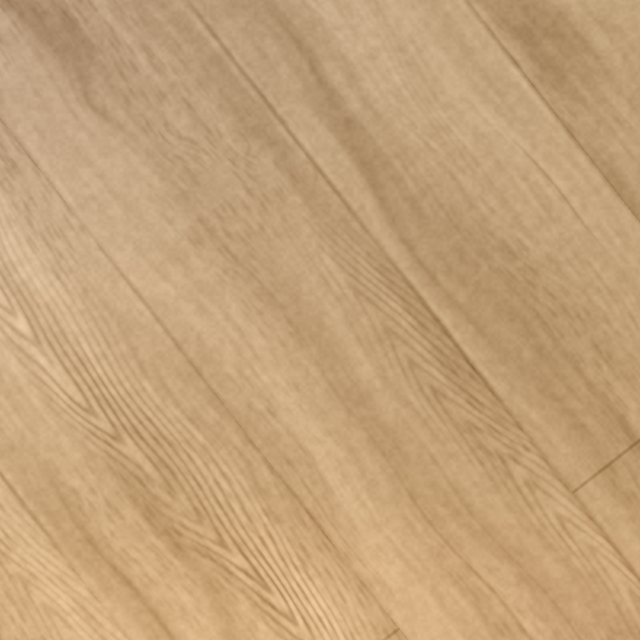
Give the GLSL for this texture, as a Shadertoy shader.

```glsl
#define BOARD_WIDTH 0.343
#define FIRST_SEAM 0.16
#define JOINT_POS 0.37
#define SEAM_DARK 0.11
#define RING_GAP 0.075
#define RING_SLOPE 6.0
#define RING_DEPTH 0.066
#define STREAK_DEPTH 0.14
#define VEIN_DEPTH 0.065
#define PORE_DEPTH 0.045
#define MOTTLE_DEPTH 0.042

const vec2 ALONG = vec2(0.616, -0.788);
const vec2 ACROSS = vec2(0.788, 0.616);

vec2 hash2(vec2 p) {
    return fract(sin(vec2(dot(p, vec2(127.1, 311.7)), dot(p, vec2(269.5, 183.3)))) * 43758.5);
}

float noise(vec2 p) {
    vec2 i = floor(p), f = fract(p);
    f = f * f * (3.0 - 2.0 * f);
    float low = mix(hash2(i).x, hash2(i + vec2(1, 0)).x, f.x);
    float high = mix(hash2(i + vec2(0, 1)).x, hash2(i + vec2(1, 1)).x, f.x);
    return mix(low, high, f.y);
}

// Distance to the nearest scattered point
float cellular(vec2 p) {
    vec2 i = floor(p), f = fract(p);
    float nearest = 2.0;
    for (int y = -1; y <= 1; y++)
        for (int x = -1; x <= 1; x++) {
            vec2 cell = vec2(x, y);
            nearest = min(nearest, length(cell + hash2(i + cell) - f));
        }
    return nearest;
}

// Arched growth rings, their tips reversed on every other board
float growthRings(vec2 g, float board) {
    bool odd = mod(board, 2.0) > 0.5;
    float center = FIRST_SEAM + BOARD_WIDTH * (board + (odd ? 0.80 : 0.57)) + 0.07 * g.y;
    float side = g.x - center;
    float arch = (odd ? -g.y : g.y) + RING_SLOPE * sqrt(side * side + 0.00003);
    arch += 0.06 * noise(g * vec2(30.0, 9.0)) + 0.09 * noise(g * vec2(9.0, 3.0));
    float wave = sin(6.2832 * arch / RING_GAP);
    float spread = side > 0.0 ? 0.085 : 0.035;
    float mask = exp(-side * side / (spread * spread));
    mask *= odd ? 0.6 * smoothstep(-0.3, -0.05, g.y)
                : smoothstep(-0.8, -0.4, g.y) * (1.0 - smoothstep(0.26, 0.42, g.y));
    if (board > 1.5) mask *= 0.15;
    return mask * (wave - 0.35 * wave * wave + 0.25) * (0.45 + 0.95 * noise(g * vec2(28.0, 5.0)));
}

// Light falling over the floor
vec3 floorColor(vec2 uv) {
    vec3 bottom = mix(vec3(0.79, 0.65, 0.475), vec3(0.775, 0.63, 0.46), uv.x);
    vec3 top = mix(vec3(0.71, 0.595, 0.475), vec3(0.75, 0.63, 0.475), uv.x);
    vec3 color = mix(bottom, top, smoothstep(0.0, 1.0, uv.y));
    vec2 shade = (uv - vec2(0.85, 0.53)) / vec2(0.36, 0.3);
    vec2 glow = (uv - vec2(0.03, 0.58)) / vec2(0.18, 0.24);
    vec2 warm = (uv - vec2(0.42, 0.0)) / vec2(0.42, 0.18);
    color -= 0.06 * exp(-dot(shade, shade));
    color += vec3(0.055, 0.058, 0.06) * exp(-dot(glow, glow));
    return color + vec3(0.055, 0.045, 0.035) * exp(-dot(warm, warm));
}

void mainImage(out vec4 fragColor, in vec2 fragCoord) {
    vec2 uv = fragCoord / iResolution.xy;
    vec2 pos = vec2(dot(uv, ACROSS), dot(uv, ALONG));
    float row = (pos.x - FIRST_SEAM) / BOARD_WIDTH;
    float board = floor(row);
    float pixel = 1.0 / iResolution.y;

    // Bend the grain with layered sines and a few small knots
    vec2 g = pos;
    g.x += 0.008 * sin(8.0 * pos.y + 9.0 * pos.x) + 0.003 * sin(23.0 * pos.y - 17.0 * pos.x);
    float curls = 0.0;
    for (int i = 0; i < 4; i++) {
        vec2 spot = vec2(0.16 + 0.11 * float(i), 0.86 - 0.05 * float(i));
        spot += 0.05 * (hash2(vec2(i, 7)) - 0.5);
        vec2 d = uv - spot;
        vec2 q = vec2(dot(d, ACROSS) * 1.5, dot(d, ALONG));
        float r = length(q);
        g.x += 0.018 * exp(-r * r / 0.0015);
        float arc = exp(-pow((r - 0.021) / 0.005, 2.0));
        curls += arc * smoothstep(-0.005, 0.02, q.x + 0.5 * q.y);
    }

    // Broad bands, fine streaks, dark veins and short pores
    vec2 s = g + vec2(0.0, 7.3 * board);
    float streaks = 0.5 * (noise(s * vec2(15.0, 1.5)) - 0.5);
    streaks += 0.36 * (noise(s * vec2(46.0, 2.6)) - 0.5);
    streaks += 0.34 * (noise(s * vec2(115.0, 7.0)) - 0.5);
    float ridge = abs(noise(s * vec2(22.0, 1.3) + 31.0) - 0.5);
    float veins = (1.0 - smoothstep(0.0, 0.11, ridge)) * smoothstep(0.35, 0.75, noise(s * vec2(12.0, 3.5) + 13.0));
    float pores = 1.0 - smoothstep(0.08, 0.45, cellular(s * vec2(85.0, 19.0)));
    float poreArea = smoothstep(0.3, 0.8, noise(s * vec2(11.0, 4.0) + 5.0));
    float mottle = noise(uv * 90.0) + 0.8 * noise(uv * 200.0) - 0.9;

    float tone = STREAK_DEPTH * streaks - VEIN_DEPTH * veins;
    tone += RING_DEPTH * growthRings(g, board);
    tone -= PORE_DEPTH * pores * poreArea + 0.04 * curls;
    tone += MOTTLE_DEPTH * mottle + 0.016;

    // Long seams and the butt joints of even boards
    float seam = abs(fract(row + 0.5) - 0.5) * BOARD_WIDTH;
    float joint = abs(pos.y - JOINT_POS) + step(0.5, mod(board, 2.0));
    float wear = 0.15 + 0.8 * noise(vec2(pos.y * 8.0, floor(row + 0.5) * 9.0));
    float gap = (1.0 - smoothstep(0.0005, 0.0045 + pixel, seam)) * wear;
    gap = max(gap, 0.95 * (1.0 - smoothstep(0.0005, 0.003 + pixel, joint)));
    float bevel = exp(-pow((seam - 0.009) / 0.004, 2.0)) * wear;
    tone += 0.03 * bevel - SEAM_DARK * gap;

    vec3 color = floorColor(uv) + tone * vec3(0.95, 1.0, 1.02);
    fragColor = vec4(clamp(color, 0.0, 1.0), 1.0);
}
```
